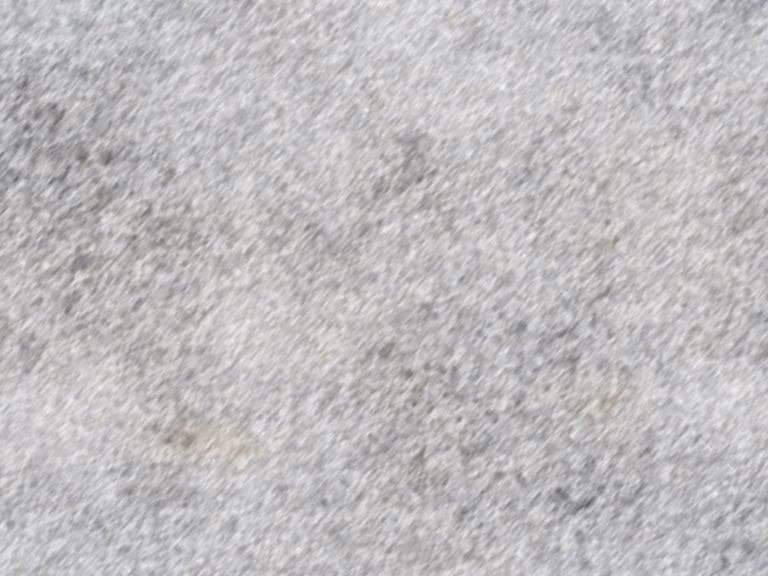
A WebGL 1 fragment shader for this texture:

```glsl
precision highp float;
// Pale weathered concrete: soft grey patches, dark speckles and fine slanted grain.
// Value noise is layered from broad to fine; the grain is stretched along one
// diagonal, and faint ochre stains and a cool rim tint the grey.

uniform vec2 u_resolution;

float hash(vec2 cell) {
  vec3 q = fract(cell.xyx * 0.1031);
  q += dot(q, q.yzx + 33.33);
  return fract((q.x + q.y) * q.z);
}

float noise(vec2 p) {
  vec2 i = floor(p);
  vec2 f = fract(p);
  f = f * f * (3.0 - 2.0 * f);
  return mix(mix(hash(i), hash(i + vec2(1.0, 0.0)), f.x),
             mix(hash(i + vec2(0.0, 1.0)), hash(i + 1.0), f.x), f.y);
}

// Four octaves, each turned so that the lattices do not line up
float fbm(vec2 p) {
  float sum = 0.0;
  float weight = 0.5;
  for (int octave = 0; octave < 4; octave++) {
    sum += weight * noise(p);
    p = mat2(1.6, 1.2, -1.2, 1.6) * p + 17.3;
    weight *= 0.5;
  }
  return sum / 0.9375;
}

// Soft elliptical patch
float pool(vec2 p, vec2 center, vec2 radius) {
  vec2 d = (p - center) / radius;
  return exp(-dot(d, d));
}

void main() {
  // One unit is the canvas height
  vec2 p = gl_FragCoord.xy / u_resolution.y;
  float aspect = u_resolution.x / u_resolution.y;

  // Axes along and across the slanted grain
  vec2 slant = vec2(0.68, 0.733);
  vec2 g = vec2(dot(p, slant), dot(p, vec2(-slant.y, slant.x))) + 5.0;

  // Broad weathering with ragged edges
  vec2 warped = p + 0.12 * (vec2(fbm(p * 5.0), fbm(p * 5.0 + 31.0)) - 0.5);
  float weather = pool(warped, vec2(0.1 * aspect, 0.7), vec2(0.24, 0.3))
                + 0.8 * pool(warped, vec2(0.68 * aspect, 0.2), vec2(0.4, 0.22))
                + 0.6 * pool(warped, vec2(0.43 * aspect, 0.63), vec2(0.2, 0.1))
                + 0.5 * pool(warped, vec2(aspect, 0.8), vec2(0.16, 0.4));
  float mottling = fbm(p * 7.0 + 3.0) - 0.5;
  float dirt = clamp(0.25 + 0.6 * weather + 1.5 * mottling, 0.0, 1.0);

  // Dark speckles gather where the surface is dirty
  float blots = noise(g * vec2(38.0, 62.0) + 40.0);
  float flecks = noise(g * vec2(65.0, 105.0) + 80.0);
  float speckle = 0.6 * smoothstep(0.5, 0.92, blots)
                + 0.6 * smoothstep(0.52, 0.95, flecks);

  // Fine streaked grain
  float grain = 0.15 * (noise(g * vec2(78.0, 190.0)) - 0.5)
              + 0.10 * (noise(g * vec2(120.0, 270.0) + 60.0) - 0.5)
              + 0.07 * (noise(g * vec2(42.0, 110.0) + 20.0) - 0.5);
  float glint = smoothstep(0.86, 1.0, noise(g * vec2(75.0, 150.0) + 150.0));

  float tone = 0.787 - 0.055 * weather - 0.13 * mottling
             - speckle * (0.03 + 0.17 * dirt)
             + grain * (0.9 + 0.35 * dirt) + 0.07 * glint;

  // Warm middle, cool rim, and slight colour variation between grains
  vec2 rim = p / vec2(aspect, 1.0) - 0.5;
  float warmth = 0.008 - 0.04 * dot(rim, rim)
               + 0.03 * (noise(g * vec2(60.0, 130.0) + 210.0) - 0.5)
               + 0.03 * (fbm(p * 4.0 + 50.0) - 0.5);
  vec3 color = vec3(tone) + vec3(0.004, -0.003, 0.004)
             + warmth * vec3(0.5, 0.0, -0.8);

  // Faint ochre stains
  float stain = pool(warped, vec2(0.29 * aspect, 0.25), vec2(0.09, 0.035))
              + 0.7 * pool(warped, vec2(0.77 * aspect, 0.32), vec2(0.06, 0.04))
              + 0.6 * pool(warped, vec2(0.57 * aspect, 0.99), vec2(0.03, 0.02));
  color += stain * vec3(0.015, -0.012, -0.05);

  gl_FragColor = vec4(clamp(color, 0.0, 0.94), 1.0);
}
```
